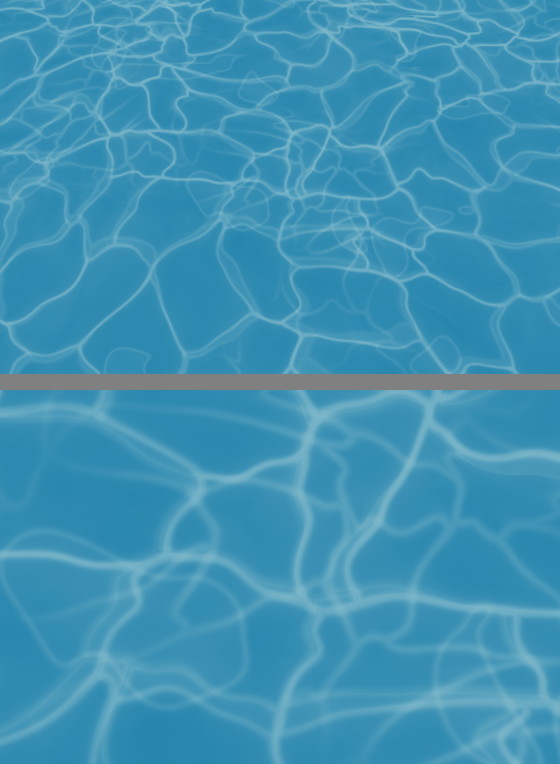
Top: the whole. Bottom: its middle third, enlarged.
Reproduce this texture procedurally as a WebGL 2 fragment shader.

```glsl
#version 300 es
precision highp float;
// Sunlit pool water: a receding net of folded caustic light over soft blue.

#define CELLS 4.3        // light cells per canvas height at the near edge
#define TILT 0.47        // how strongly the surface recedes
#define LINE 0.0040      // width of a light line, in canvas heights
#define LINE_GAIN 0.44   // brightness of the lines
#define HALO_GAIN 0.07   // soft glow around the lines
#define FOLD 0.20        // gap between the two sheets of light
#define SHEET_GAIN 0.12  // brightness between the sheets
#define RING_LEVEL 0.60  // height at which ripples close into rings
#define DEEP vec3(0.130, 0.510, 0.674)
#define PALE vec3(0.620, 0.790, 0.830)

out vec4 fragColor;
uniform vec2 u_resolution;

const mat2 TURN = mat2(0.8, 0.6, -0.6, 0.8);

vec2 hash2(vec2 p) {
    vec3 h = fract(p.xyx * vec3(0.1031, 0.1030, 0.0973));
    h += dot(h, h.yzx + 33.33);
    return fract((h.xx + h.yz) * h.zy);
}

// Layered sines, roughly -1 to 1
float ripples(vec2 p) {
    float sum = 0.0, amp = 0.46;
    for (int i = 0; i < 4; i++) {
        p = TURN * p * 1.65 + 2.3;
        sum += amp * sin(p.x + 1.4 * sin(p.y));
        amp *= 0.6;
    }
    return sum;
}

// Bends the plane with successively finer waves
vec2 refractPlane(vec2 p, float strength) {
    float freq = 1.3;
    for (int i = 0; i < 5; i++) {
        p += strength / freq * sin(freq * (TURN * p).yx + float(i) * vec2(1.7, 2.9));
        p = TURN * p;
        freq *= 1.75;
    }
    return p;
}

// x: distance to the border in canvas heights, y: to a junction in cells, zw: cell id
vec4 cellular(vec2 p) {
    mat2 stretch = mat2(dFdx(p), dFdy(p)) * u_resolution.y;
    vec2 base = floor(p), f = fract(p), nearest = vec2(0.0), nearestCell = vec2(0.0);
    vec3 d = vec3(9.0);
    for (int j = -1; j <= 1; j++)
    for (int i = -1; i <= 1; i++) {
        vec2 cell = vec2(i, j);
        vec2 r = cell + 0.05 + 0.9 * hash2(base + cell) - f;
        float len = length(r);
        if (len < d.x) {
            d = vec3(len, d.xy);
            nearest = r;
            nearestCell = cell;
        } else if (len < d.y) d = vec3(d.x, len, d.y);
        else d.z = min(d.z, len);
    }
    float border = 9.0;
    for (int j = -2; j <= 2; j++)
    for (int i = -2; i <= 2; i++) {
        vec2 cell = nearestCell + vec2(i, j);
        vec2 r = cell + 0.05 + 0.9 * hash2(base + cell) - f;
        vec2 gap = r - nearest;
        if (dot(gap, gap) > 1e-5)
            border = min(border, dot(0.5 * (r + nearest), gap) / max(length(gap * stretch), 0.01));
    }
    return vec4(border, d.z - d.x, base + nearestCell);
}

// Sharp core that flares at junctions
float lightLine(vec4 c, float width) {
    float w = width * (1.0 + 0.9 * exp(-c.y / 0.10));
    return exp(-c.x * c.x / (w * w));
}

void main() {
    // Perspective plane
    vec2 uv = gl_FragCoord.xy / u_resolution.y;
    float nearness = 1.0 - TILT * uv.y;
    float middle = 0.5 * u_resolution.x / u_resolution.y;
    vec2 plane = CELLS * vec2(uv.x - middle, -1.0 / TILT) / nearness;
    float pixel = 1.0 / u_resolution.y;
    float width = max(LINE * mix(1.0, 0.8, uv.y), 0.8 * pixel);

    // Two sheets of light, slightly apart
    vec2 q = refractPlane(plane, mix(0.25, 0.40, uv.y));
    vec2 shift = vec2(ripples(plane * 0.55 + 4.0), ripples(plane * 0.5 - 7.0));
    vec4 front = cellular(q);
    vec4 back = cellular(q + FOLD * shift);
    float strength = 0.66 + 0.42 * ripples(plane * 0.7 + 11.0);
    float lines = strength * lightLine(front, width)
                + 0.6 * (1.15 - strength) * lightLine(back, width * 1.1);
    float halo = exp(-front.x / 0.016) + 0.5 * exp(-back.x / 0.022);
    halo += 0.8 * exp(-front.y / 0.08);
    float sheet = any(notEqual(front.zw, back.zw)) ? 1.0 : 0.0;
    sheet *= smoothstep(0.0, 2.0 * pixel, min(front.x, back.x));

    // Finer, fainter net that grows with distance
    vec4 fine = cellular(refractPlane(plane * 1.35 + 5.0, 0.45));
    float veil = smoothstep(-0.1, 0.8, ripples(plane * 0.6 - 3.0) + 0.25 * uv.y);
    float fineLines = veil * (0.20 * lightLine(fine, width * 1.2) + 0.06 * exp(-fine.x / 0.02));

    // Closed ripples with pale insides
    float height = ripples(plane * 0.95 + 0.25 * shift + 20.0);
    float slope = max(length(vec2(dFdx(height), dFdy(height))) * u_resolution.y, 0.4);
    float away = (height - RING_LEVEL) / slope;
    float ring = exp(-away * away / (width * width));
    float inside = smoothstep(-0.002, 0.002, away);

    // Broad mottling and the final mix
    float light = 0.085 + 0.045 * ripples(q * 0.9 + 1.0) + 0.02 * shift.x + 0.02 * uv.y;
    light += 0.03 * ripples(q * 2.2 + 3.0 * shift);
    light += LINE_GAIN * lines + HALO_GAIN * halo + SHEET_GAIN * sheet * strength;
    light += fineLines + 0.15 * ring + 0.05 * inside;
    light = light < 0.5 ? light : 0.5 + 0.3 * (1.0 - exp((0.5 - light) / 0.3));
    fragColor = vec4(mix(DEEP, PALE, max(light, 0.0)), 1.0);
}
```
